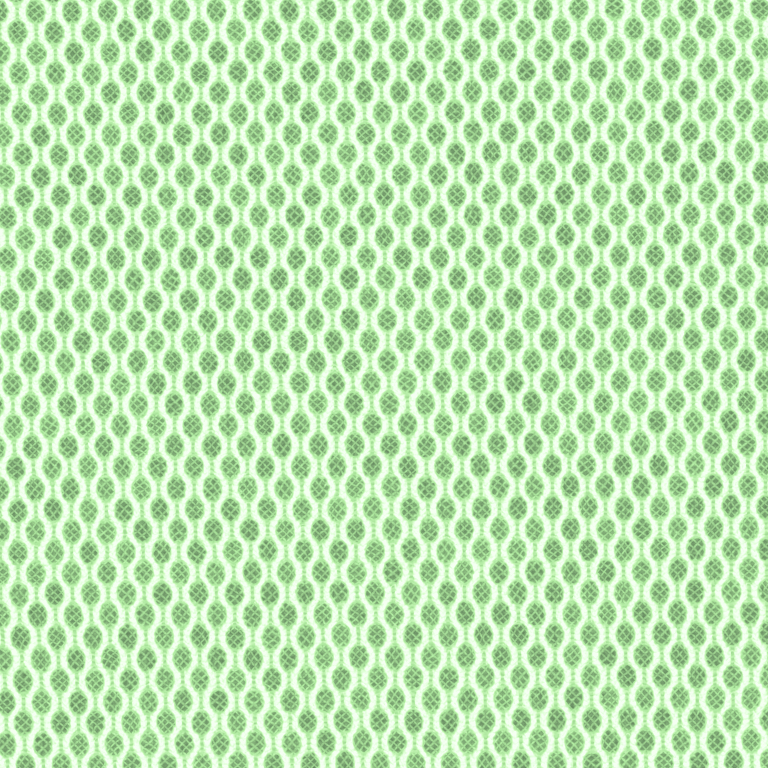
Reproduce this texture procedurally as a Shadertoy shader.

```glsl
const float TAU = 6.2831853;
const float ROW_STEP = 0.585;   // half the vertical repeat, in column pitches

vec2 hash2(vec2 p) {
    p = vec2(dot(p, vec2(127.1, 311.7)), dot(p, vec2(269.5, 183.3)));
    return fract(sin(p) * 43758.5453) * 2.0 - 1.0;
}

float gradientNoise(vec2 p) {
    vec2 i = floor(p), f = p - i;
    vec2 s = f * f * (3.0 - 2.0 * f), e = vec2(1.0, 0.0);
    float low = mix(dot(hash2(i), f), dot(hash2(i + e.xy), f - e.xy), s.x);
    float high = mix(dot(hash2(i + e.yx), f - e.yx), dot(hash2(i + e.xx), f - e.xx), s.x);
    return mix(low, high, s.y);
}

// Six greens from deep hole (0) to bright yarn (5)
vec3 greenRamp(float tone) {
    vec3 greens[6] = vec3[6](
        vec3(0.45, 0.60, 0.42), vec3(0.57, 0.76, 0.52), vec3(0.68, 0.91, 0.62),
        vec3(0.81, 0.98, 0.75), vec3(0.89, 1.00, 0.86), vec3(0.96, 1.00, 0.95));
    vec3 color = greens[0] * (1.0 + 0.2 * min(tone, 0.0));
    for (int i = 1; i < 6; i++)
        color = mix(color, greens[i], clamp(tone - float(i - 1), 0.0, 1.0));
    return color;
}

// Fabric coordinates in column pitches: slanted, slightly stretched cloth
vec2 clothCoords(vec2 uv) {
    float down = 1.0 - uv.y;
    float row = 36.67 * (down + 0.005 * (uv.x - 0.5)) - 13.48 + 0.22 * sin(0.5 * TAU * down);
    float x = (uv.x - 0.5026 - 0.024 * (down - 0.36)) / (0.0472 - 0.0011 * down);
    vec2 cloth = vec2(x, row * ROW_STEP);
    return cloth + 0.07 * vec2(gradientNoise(cloth * 0.4), gradientNoise(cloth * 0.4 + 31.0));
}

// Signed distance to the nearest oval hole (xy of the result: its cell)
vec3 nearestHole(vec2 q) {
    vec3 best = vec3(0.0, 0.0, 9.0);
    vec2 period = vec2(1.0, 2.0 * ROW_STEP);
    for (int i = 0; i < 2; i++) {
        vec2 offset = 0.5 * float(i) * period;
        vec2 id = round((q - offset) / period) + 0.5 * float(i);
        vec2 d = q - id * period - 0.018 * hash2(id);
        float dist = 0.27 * (length(d / vec2(0.245, 0.315)) - 1.0);
        if (dist < best.z) best = vec3(id, dist);
    }
    return best;
}

// Diagonal net seen through the holes
float backNet(vec2 q) {
    vec2 warp = vec2(gradientNoise(q * 1.7), gradientNoise(q * 1.7 + 57.0));
    vec2 strands = abs(fract(vec2(q.x + q.y, q.x - q.y) * 4.2 + warp * 0.7) - 0.5);
    return 1.0 - smoothstep(0.03, 0.27, min(strands.x, strands.y));
}

void mainImage(out vec4 fragColor, in vec2 fragCoord) {
    vec2 q = clothCoords(fragCoord / iResolution.xy);
    float aa = 21.45 / iResolution.y;
    float grain = gradientNoise(q * 9.0);
    float fineGrain = gradientNoise(q * 17.0 + 11.0);

    // Pale yarns winding between the holes, with chevron stitches
    float column = abs(q.x - round(q.x));
    float yarn = abs(column - 0.25 - 0.10 * cos(TAU * q.y / (2.0 * ROW_STEP)));
    float stitch = sin(TAU * (q.y * 6.0 + yarn * 5.0 + 0.5 * grain));
    float tone = 4.9 - 1.9 * smoothstep(0.03, 0.15, yarn);
    tone += 0.45 * stitch + 1.3 * grain + 1.5 * fineGrain;

    // Beaded green seam down every half column
    float seam = abs(q.x - 0.5 * round(q.x * 2.0) + 0.02 * grain);
    float bead = 0.5 + 0.5 * sin(TAU * q.y * 7.0 + 3.0 * grain);
    float seamMask = 1.0 - smoothstep(0.02, 0.045 + aa, seam);
    tone = mix(tone, 2.4 - 0.8 * bead, seamMask * (0.65 + 0.3 * bead));

    // Soft green rim, then the shaded hole with its net
    vec3 hole = nearestHole(q);
    float dist = hole.z + 0.035 * grain;
    tone = mix(2.2 + 0.8 * grain, tone, smoothstep(0.0, 0.075, dist));
    float depth = 0.3 + 1.2 * backNet(q) + 0.25 * hash2(hole.xy + 5.0).x;
    depth += 1.0 * grain + 0.8 * fineGrain + 0.6 * smoothstep(-0.10, 0.0, dist);
    tone = mix(depth, tone, smoothstep(-0.02 - 0.5 * aa, 0.01 + 0.5 * aa, dist));

    fragColor = vec4(greenRamp(tone), 1.0);
}
```
